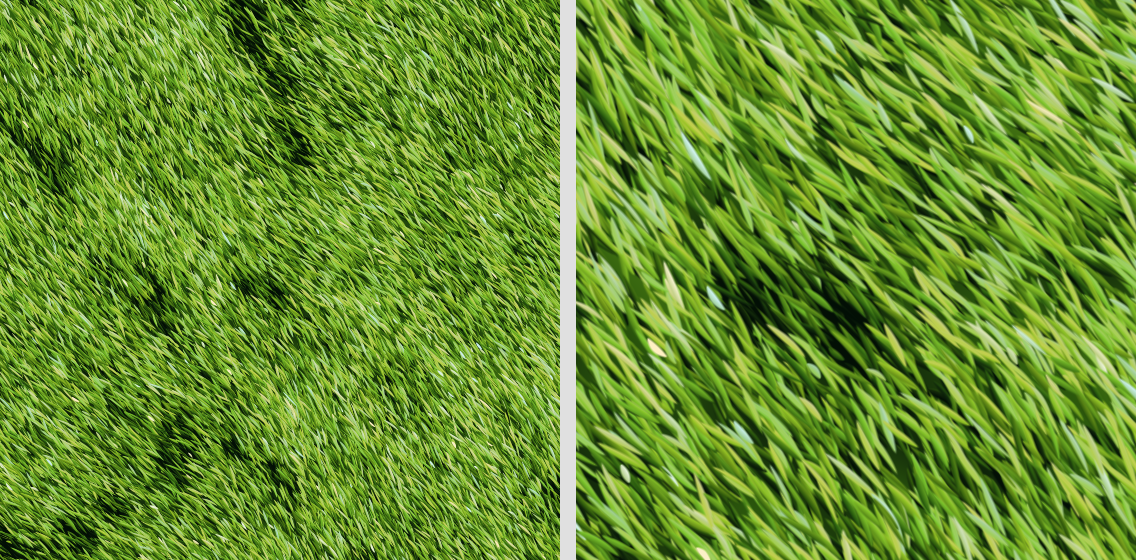
Left: the whole. Right: its middle third, enlarged.
Give the GLSL for this texture, as a Shadertoy shader.

```glsl
#define LAYERS 14
#define LEAN 0.92
#define CELL vec2(0.042, 0.0130)
#define BLADE_LENGTH 0.022
#define BLADE_WIDTH 0.0020
#define EDGE_SOFTNESS 0.0010
#define ANGLE_SPREAD 0.65
#define TONE_SPREAD 0.98
#define DEPTH_SHADE 0.6
#define PATCH_SHADE 0.52
#define HOLE_SHADE 0.34

const vec3 BLACK  = vec3(0.01, 0.06, 0.02);
const vec3 SOIL   = vec3(0.07, 0.16, 0.04);
const vec3 SHADE  = vec3(0.18, 0.36, 0.05);
const vec3 LEAF   = vec3(0.37, 0.56, 0.10);
const vec3 BRIGHT = vec3(0.54, 0.77, 0.16);
const vec3 STRAW  = vec3(0.68, 0.81, 0.34);
const vec3 PALE   = vec3(0.71, 0.81, 0.54);
const vec3 GLINT  = vec3(0.90, 0.94, 0.84);

float hash(vec2 p) {
    return fract(sin(dot(p, vec2(127.1, 311.7))) * 43758.5453);
}

float noise(vec2 p) {
    vec2 i = floor(p), f = fract(p);
    f = f * f * (3.0 - 2.0 * f);
    return mix(mix(hash(i), hash(i + vec2(1, 0)), f.x),
               mix(hash(i + vec2(0, 1)), hash(i + vec2(1, 1)), f.x), f.y);
}

vec2 rotate(vec2 p, float a) {
    float c = cos(a), s = sin(a);
    return vec2(c * p.x - s * p.y, s * p.x + c * p.y);
}

float ramp(float a, float b, float t) {
    return clamp((t - a) / (b - a), 0.0, 1.0);
}

// Tone from deep shadow (0) to sunlit tips (1)
vec3 grassColor(float t) {
    vec3 c = mix(BLACK, SOIL, ramp(-0.2, 0.02, t));
    c = mix(c, SHADE, ramp(0.02, 0.19, t));
    c = mix(c, LEAF, ramp(0.19, 0.43, t));
    c = mix(c, BRIGHT, ramp(0.43, 0.68, t));
    c = mix(c, STRAW, ramp(0.68, 0.83, t));
    c = mix(c, PALE, ramp(0.93, 1.12, t));
    return mix(c, GLINT, ramp(1.12, 1.4, t));
}

// Broad light areas with small dark gaps, stretched along the lean
float patchTone(vec2 p) {
    float n = 0.55 * noise(p * vec2(7.0, 11.0) + 3.7)
            + 0.45 * noise(p * vec2(17.0, 26.0) + 19.3);
    float hole = 1.0 - smoothstep(0.16, 0.36, n);
    return PATCH_SHADE * (n - 0.5) - HOLE_SHADE * hole;
}

void mainImage(out vec4 fragColor, in vec2 fragCoord) {
    vec2 uv = fragCoord / iResolution.y;
    float soft = max(EDGE_SOFTNESS, 0.6 / iResolution.y);
    float swirl = 0.5 * (noise(uv * 3.5 + 8.0) - 0.5);
    vec2 field = rotate(uv, LEAN);
    vec3 color = grassColor(0.1 + patchTone(field));

    // Overlapping layers of blades, from the ground up
    for (int k = 0; k < LAYERS; k++) {
        float layer = float(k);
        float height = layer / float(LAYERS - 1);
        float turn = 0.24 * (hash(vec2(layer, 4.3)) - 0.5);
        vec2 shift = vec2(hash(vec2(layer, 1.7)), hash(vec2(layer, 9.2)));
        vec2 p = rotate(uv, LEAN + turn) + shift * CELL;
        vec2 home = floor(p / CELL);

        for (int j = -1; j <= 1; j++)
        for (int i = -1; i <= 1; i++) {
            vec2 id = home + vec2(i, j);
            vec2 seed = id + layer * vec2(17.3, 31.9);
            vec2 root = (id + vec2(hash(seed), hash(seed + 5.1))) * CELL;
            float size = hash(seed + 11.4);
            float angle = ANGLE_SPREAD * (hash(seed + 23.6) - 0.5) + swirl;
            vec2 q = rotate(p - root, angle);

            // Slightly bent blade, tapered toward both ends
            float reach = BLADE_LENGTH * mix(0.3, 1.0, sqrt(size));
            float along = q.x / reach;
            q.y += 0.003 * (hash(seed + 37.2) - 0.5) * (along * along - 0.3);
            float halfWidth = BLADE_WIDTH * mix(0.65, 1.15, hash(seed + 41.8))
                            * max(1.0 - along * along, 0.0);
            float mask = 1.0 - smoothstep(-soft, soft, abs(q.y) - halfWidth);
            mask *= 1.0 - smoothstep(0.8, 1.0, abs(along));
            if (mask < 0.004) continue;

            // Light from layer, patch, rounded side and small glints
            float tone = 0.59 + DEPTH_SHADE * (height - 0.75);
            tone += TONE_SPREAD * (hash(seed + 53.5) - 0.5);
            tone += patchTone(rotate(root - shift * CELL, -turn));
            tone += 0.18 * clamp(q.y / BLADE_WIDTH, -1.0, 1.0) - 0.08 * along;
            tone += 0.4 * step(size, 0.05) * height;

            float warmth = hash(seed + 67.1) - 0.5;
            vec3 tint = 1.0 + warmth * vec3(0.24, 0.0, -0.2);
            color = mix(color, grassColor(tone) * tint, mask);
        }
    }
    fragColor = vec4(clamp(color, 0.0, 1.0), 1.0);
}
```
